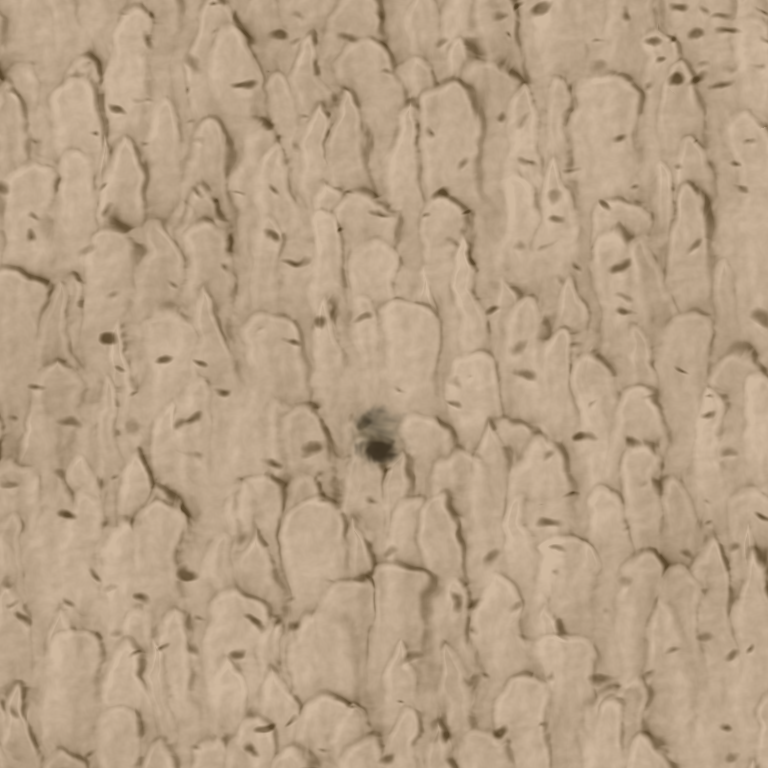
This texture is drawn by a WebGL 1 fragment shader. Its source:

```glsl
precision highp float;
uniform vec2 u_resolution;

#define COLUMNS 16.0
#define ROWS 11.0
#define PIT_CELLS 30.0
#define WARP 0.016
#define LINE_WIDTH 0.0038
#define LINE_DARKNESS 0.62
#define HALO_DARKNESS 0.36
#define RIM_LIGHT 0.1
#define BASE_TONE 0.965
#define DARK_CLAY vec3(0.35, 0.275, 0.17)
#define LIGHT_CLAY vec3(0.77, 0.68, 0.58)
#define STAIN_COLOR vec3(0.45, 0.41, 0.33)

vec4 hash4(vec2 cell) {
  vec4 s = vec4(dot(cell, vec2(127.1, 311.7)), dot(cell, vec2(269.5, 183.3)),
                dot(cell, vec2(419.2, 371.9)), dot(cell, vec2(73.7, 157.3)));
  return fract(sin(s) * 43758.5);
}

// Layered, turned and bent sines, roughly -0.7 to 0.7
float waves(vec2 p) {
  float sum = 0.0, amplitude = 0.5;
  for (int i = 0; i < 4; i++) {
    p = mat2(0.8, 0.6, -0.6, 0.8) * p * 1.7 + vec2(1.3, 4.1);
    p += 0.5 * sin(p.yx * 0.7);
    sum += amplitude * sin(p.x) * sin(p.y);
    amplitude *= 0.6;
  }
  return sum;
}

// Distance inside an arch: curved cap of the given radii on a straight shaft
float archDistance(float x, float depth, vec2 radii, float power) {
  vec2 v = max(vec2(abs(x), radii.y - depth) / radii, 0.001);
  vec2 vp = pow(v, vec2(power));
  float r = pow(vp.x + vp.y, 1.0 / power);
  vec2 slope = pow(v / r, vec2(power - 1.0)) / radii;
  return (1.0 - r) / length(slope);
}

// Paints one plaster tongue over the tone laid down so far
float paintTongue(float tone, vec2 p, vec2 cell, float grit) {
  vec4 h = hash4(cell);
  vec4 k = hash4(cell + 57.3);
  if (k.x < 0.12) return tone;
  vec2 top = (cell + vec2(0.1 + 0.8 * h.x, h.y)) / vec2(COLUMNS, ROWS);
  float depth = top.y - p.y;
  float x = p.x - top.x - (k.y - 0.35) * 0.2 * max(depth, 0.0);
  vec2 radii = vec2(mix(0.25, 0.66, h.z) / COLUMNS, mix(0.02, 0.15, h.w * h.w));
  float f = archDistance(x, depth, radii, mix(1.35, 2.1, k.z));
  float across = x / radii.x;

  // The body hides older ridges, darkens to its right and melts away below
  float reach = mix(1.4, 3.2, k.w) / ROWS;
  float body = smoothstep(-0.003, 0.003, f) * smoothstep(reach, 0.5 * reach, depth);
  float bodyTone = BASE_TONE + 0.1 * (h.x - 0.5) - 0.04 * across;
  tone = mix(tone, bodyTone, 0.8 * body);

  // The ridge is broken up, heavier on its right and fading downwards
  float side = mix(0.3, 1.0, smoothstep(-0.5, 0.6, across));
  float fade = exp(-max(depth - 0.4 * radii.y, 0.0) / mix(0.04, 0.15, k.y));
  fade *= smoothstep(reach, 0.5 * reach, depth);
  float broken = smoothstep(-0.4, 0.4, grit + 0.8 * (h.z - 0.4));
  float strength = side * fade * mix(0.2, 1.0, broken) * mix(0.45, 1.0, k.w);
  float width = LINE_WIDTH * mix(0.7, 1.7, side * broken * k.w);
  float line = exp(-f * f / (width * width));
  float halo = exp(-abs(f + 0.003) / (f < -0.003 ? 0.012 : 0.005));
  float rimOffset = (f - 0.009) / 0.004;
  tone -= strength * (LINE_DARKNESS * line + HALO_DARKNESS * halo);
  return tone + RIM_LIGHT * fade * exp(-rimOffset * rimOffset);
}

// Scattered soft pits, each with a lit lower lip: x is shadow, y is light
vec2 pits(vec2 p, float grit, float crumbly) {
  vec2 grid = p * PIT_CELLS, result = vec2(0.0);
  for (int j = -1; j <= 1; j++) {
    for (int i = -1; i <= 1; i++) {
      vec2 cell = floor(grid) + vec2(float(i), float(j));
      vec4 h = hash4(cell + 211.0);
      vec2 q = grid - cell - 0.2 - 0.6 * h.xy;
      q.y += (h.x - 0.5) * q.x;
      float size = mix(0.08, 0.26, h.w * h.w);
      float present = step(h.z, 0.24 + 0.45 * crumbly);
      float d = length(q * vec2(0.75, 1.2)) + 0.12 * grit;
      float lip = length(q + vec2(0.0, size * 1.5)) + 0.1 * grit;
      float shadow = smoothstep(size + 0.14, size - 0.16, d);
      result.x = max(result.x, present * shadow * mix(0.25, 0.85, h.y));
      result.y = max(result.y, present * smoothstep(size + 0.12, size - 0.1, lip));
    }
  }
  return result;
}

void main() {
  vec2 uv = gl_FragCoord.xy / u_resolution.y;
  float grit = waves(uv * 48.0);
  vec2 p = uv + WARP * vec2(waves(uv * 17.0), waves(uv * 17.0 + 31.0));

  // Tongues overlap downwards, so paint the upper rows first
  float tone = BASE_TONE;
  vec2 home = floor(p * vec2(COLUMNS, ROWS));
  for (int j = 0; j < 6; j++) {
    for (int i = -1; i <= 1; i++) {
      tone = paintTongue(tone, p, home + vec2(float(i), 4.0 - float(j)), grit);
    }
  }

  // Pits cluster in a crumbly corner
  float crumbly = smoothstep(0.26, 0.05, distance(uv, vec2(0.95, 0.97)));
  vec2 pit = pits(p, grit, crumbly);
  tone += 0.08 * pit.y - pit.x;

  // Unevenness, trowel streaks, small lumps lit from the left, and grain
  tone += 0.08 * waves(uv * 6.0) + 0.07 * waves(uv * vec2(28.0, 5.0));
  tone += 0.11 * (waves(uv * 36.0 + vec2(0.25, -0.15)) - waves(uv * 36.0));
  tone += 0.05 * grit + 0.06 * waves(uv * 105.0);
  tone = max(tone, 0.04 + 0.3 * tone);
  vec3 color = mix(DARK_CLAY, LIGHT_CLAY, clamp(tone, -0.1, 1.1));

  // One grey stain with a dark hollow
  vec2 s = uv - vec2(0.49, 0.43);
  float stain = smoothstep(0.05, 0.015, length(s) + 0.015 * grit);
  float hollow = smoothstep(0.028, 0.006, length((s + vec2(0.0, 0.014)) * vec2(0.8, 1.3)) + 0.015 * grit);
  color = mix(color, STAIN_COLOR * (1.0 + 0.5 * grit), 0.7 * stain);
  color = mix(color, DARK_CLAY * 0.6, 0.8 * hollow);

  gl_FragColor = vec4(color, 1.0);
}
```
